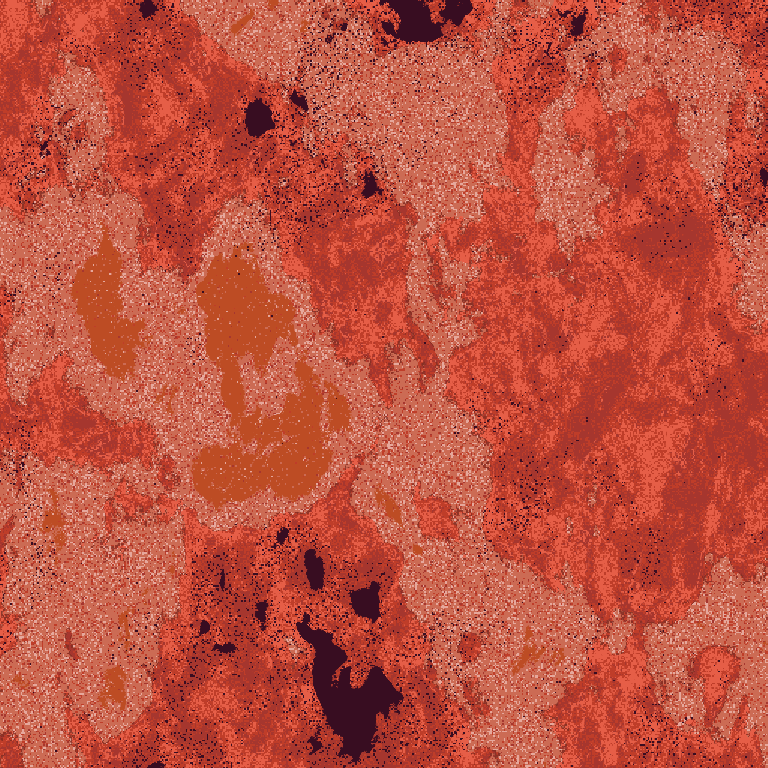
Write a Shadertoy shader that draws this texture.

```glsl
// Weathered red mineral surface: grainy salmon crust, red ground and dark ragged pits.

const vec3 RED    = vec3(0.75, 0.24, 0.16);
const vec3 MAROON = vec3(0.65, 0.21, 0.18);
const vec3 SALMON = vec3(0.80, 0.42, 0.33);
const vec3 CORAL  = vec3(0.90, 0.37, 0.28);
const vec3 PLUM   = vec3(0.22, 0.05, 0.13);
const vec3 PINK   = vec3(0.90, 0.66, 0.61);
const vec3 RUST   = vec3(0.74, 0.30, 0.14);
const vec3 RIM    = vec3(0.50, 0.17, 0.13);

const float GRAINS = 512.0; // grains across the canvas

vec3 hash3(vec2 p) {
    vec3 q = fract(p.xyx * vec3(0.1031, 0.1030, 0.0973));
    q += dot(q, q.yxz + 33.33);
    return fract((q.xxy + q.yzz) * q.zyx);
}

// Smooth cellular noise: cell values blended by distance, centred on zero
float cellNoise(vec2 p) {
    vec2 base = floor(p);
    float total = 0.0, weights = 0.0;
    for (int y = -1; y <= 1; y++) {
        for (int x = -1; x <= 1; x++) {
            vec2 cell = base + vec2(x, y);
            vec3 h = hash3(cell);
            vec2 offset = cell + h.xy - p;
            float w = exp(-5.0 * dot(offset, offset));
            total += w * (h.z - 0.5);
            weights += w;
        }
    }
    return total / weights;
}

// Octaves of cellular noise, scaled to roughly unit deviation
float layers(vec2 p, int octaves, float gain) {
    float sum = 0.0, power = 0.0, amp = 1.0;
    for (int i = 0; i < octaves; i++) {
        sum += amp * cellNoise(p);
        power += amp * amp;
        amp *= gain;
        p = p * 2.03 + vec2(17.3, 41.7);
    }
    return 4.7 * sum / sqrt(power);
}

// Soft step from 0 to 1 around an edge
float above(float edge, float value, float soft) {
    return smoothstep(edge - soft, edge + soft, value);
}

// Ground: maroon, red and coral picked by a mottled shade
vec3 groundColor(float shade) {
    vec3 c = mix(MAROON, RED, above(-0.5, shade, 0.06));
    return mix(c, CORAL, above(0.8, shade, 0.12));
}

// Crust: salmon with pink, red and dark grains
vec3 crustColor(float pick, float mottle) {
    float pinkShare = 0.14 + 0.04 * mottle;
    vec3 c = mix(SALMON, RED, step(0.84, pick));
    c = mix(c, MAROON, step(0.95, pick));
    return mix(c, PINK, step(pick, pinkShare));
}

void mainImage(out vec4 fragColor, in vec2 fragCoord) {
    vec2 uv = fragCoord / iResolution.xy;
    vec3 grain = hash3(floor(uv * GRAINS) + 71.0);

    // Fields: broad upright regions, ragged pits and fine mottling
    vec2 warp = vec2(cellNoise(uv * 14.0 + 5.0), cellNoise(uv * 14.0 + 63.0));
    vec2 p = uv + 0.035 * warp;
    float region = layers(p * vec2(5.5, 3.4) + 23.0, 6, 0.63);
    float pit = 0.6 * region + 0.8 * layers(p * vec2(9.0, 6.0) + 151.0, 5, 0.55);
    float mottle = layers(p * vec2(42.0, 30.0) + 307.0, 3, 0.65);
    float height = region + 0.22 * (grain.x - 0.5);

    // Ground, brighter beside the crust and duller beside the pits
    float shade = 0.7 * mottle + 2.4 * (grain.y - 0.5) + 0.45 * (region + 0.5);
    vec3 color = groundColor(shade);

    // Coral veins winding through the ground
    float vein = 1.0 - smoothstep(0.04, 0.16, abs(region + 0.05));
    color = mix(color, CORAL, vein * step(grain.z, 0.5));

    // Crust with a speckled dark rim and flat rust cores
    color = mix(color, crustColor(grain.z, mottle), above(0.5, height, 0.04));
    float rim = 1.0 - smoothstep(0.03, 0.10, abs(height - 0.5));
    color = mix(color, RIM, 0.8 * rim * step(grain.y, 0.6));
    float core = above(1.95, height, 0.05);
    color = mix(color, RUST, core * step(0.06, grain.y));

    // Dark grains thicken towards solid pits
    float speckShare = 0.13 * (1.0 - smoothstep(-1.6, 0.2, pit));
    color = mix(color, PLUM, step(grain.x, speckShare));
    float hollow = 1.0 - above(-1.85, pit + 0.12 * (grain.z - 0.5), 0.03);
    color = mix(color, PLUM, hollow);

    fragColor = vec4(color, 1.0);
}
```
